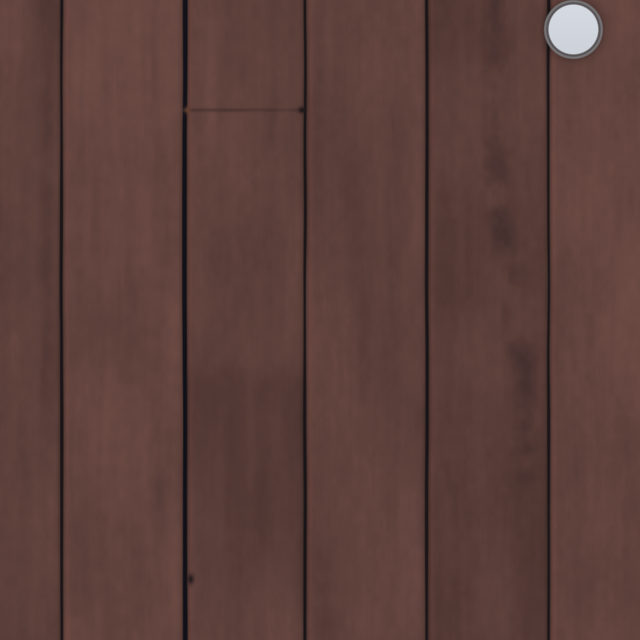
Give the GLSL for this texture, as a WebGL 1 fragment shader.

```glsl
precision highp float;
uniform vec2 u_resolution;

#define PLANK_WIDTH 0.1903
#define FIRST_SEAM 0.0960
#define SEAM_HALF 0.0019
#define WOOD vec3(0.375, 0.258, 0.235)
#define STAIN vec3(0.235, 0.165, 0.165)
#define GAP vec3(0.085, 0.072, 0.085)
#define DISC_COLOR vec3(0.82, 0.84, 0.87)
#define RIM_COLOR vec3(0.34, 0.32, 0.33)
#define DISC_CENTER vec2(0.896, 0.954)
#define DISC_RADIUS 0.039
#define JOINT_Y 0.828
#define GRAIN 0.085

float hash(vec2 p) {
  return fract(sin(dot(p, vec2(127.1, 311.7))) * 43758.5453);
}

float noise(vec2 p) {
  vec2 i = floor(p), f = fract(p);
  f = f * f * (3.0 - 2.0 * f);
  return mix(mix(hash(i), hash(i + vec2(1.0, 0.0)), f.x),
             mix(hash(i + vec2(0.0, 1.0)), hash(i + 1.0), f.x), f.y);
}

float fbm(vec2 p) {
  float sum = 0.0, amp = 0.5;
  for (int i = 0; i < 4; i++) {
    sum += amp * noise(p);
    p = p * 2.03 + 17.3;
    amp *= 0.5;
  }
  return sum / 0.9375;
}

// One where two whole numbers agree
float same(float a, float b) {
  return 1.0 - step(0.5, abs(a - b));
}

float spot(vec2 p, vec2 center, vec2 size) {
  vec2 d = (p - center) / size;
  return exp(-dot(d, d));
}

// Brightness of the wood: plank tone, blotches, fibres and pores
float woodShade(vec2 uv, float id) {
  vec2 p = uv + id * vec2(3.7, 5.1);
  float bend = 0.02 * fbm(p * vec2(6.0, 3.0));
  float tone = 0.05 * (same(id, 1.0) + same(id, 5.0)) - 0.065 * same(id, 4.0);
  float blotch = fbm(p * vec2(10.0, 5.0)) - 0.5;
  float fibre = fbm((p + vec2(bend, 0.0)) * vec2(65.0, 4.0)) - 0.5;
  float pore = fbm(p * vec2(90.0, 55.0)) - 0.5;
  return 1.0 + tone + 0.24 * blotch + GRAIN * (1.5 * fibre + pore);
}

// Dark weathering on single planks
float stains(vec2 uv, float id) {
  float ragged = fbm(uv * vec2(22.0, 16.0) + 4.0);
  float streakX = mix(0.825, 0.775, smoothstep(0.35, 0.75, uv.y));
  float streak = exp(-pow((uv.x - streakX) / 0.022, 2.0)) * smoothstep(0.15, 0.35, uv.y);
  float knots = spot(uv, vec2(0.825, 0.3), vec2(0.016, 0.012))
              + spot(uv, vec2(0.822, 0.255), vec2(0.018, 0.014))
              + 0.6 * spot(uv, vec2(0.82, 0.45), vec2(0.02, 0.018));
  float foot = spot(uv, vec2(0.835, 0.03), vec2(0.035, 0.12));
  float edge = exp(-pow((uv.x - 0.073) / 0.018, 2.0)) * smoothstep(0.2, 0.5, uv.y);
  float lower = (1.0 - smoothstep(0.4, 0.465, uv.y + 0.03 * ragged)) * smoothstep(-0.15, 0.4, uv.y);
  float mark = spot(uv, vec2(0.249, 0.228), vec2(0.01, 0.035));
  return same(id, 4.0) * (0.75 * streak * smoothstep(0.3, 0.8, ragged) + 0.4 * knots + 0.3 * foot)
       + same(id, 0.0) * 0.6 * edge * ragged
       + same(id, 1.0) * 0.3 * mark
       + same(id, 2.0) * 0.28 * lower;
}

void main() {
  vec2 uv = gl_FragCoord.xy / u_resolution;
  float px = 1.0 / min(u_resolution.x, u_resolution.y);

  // Planks
  float across = (uv.x - FIRST_SEAM) / PLANK_WIDTH;
  float id = floor(across) + 1.0;
  vec3 color = WOOD * woodShade(uv, id);
  color = mix(color, STAIN, clamp(stains(uv, id), 0.0, 0.8));

  // Seams, the second one wider
  float seam = floor(across + 0.5);
  float wide = same(seam, 1.0);
  float wobble = 0.0014 * (noise(vec2(seam * 9.0, uv.y * 9.0)) - 0.5);
  float offset = uv.x - FIRST_SEAM - seam * PLANK_WIDTH - 0.0025 * wide + wobble;
  float halfWidth = SEAM_HALF * (0.75 + 0.5 * noise(vec2(seam * 5.0 + 2.0, uv.y * 6.0)) + 0.75 * wide);
  float dist = abs(offset) - halfWidth;
  color += vec3(0.035, 0.012, 0.012) * exp(-pow((offset - 0.008) / 0.004, 2.0));
  color *= 1.0 - 0.3 * exp(-max(dist, 0.0) / 0.003);
  float soft = max(px, 0.0014);
  vec3 gap = mix(GAP, vec3(0.05, 0.055, 0.085), wide);
  color = mix(color, gap, 0.92 * (1.0 - smoothstep(-soft, soft, dist)));

  // Butt joint with a worn pale end and a dark nail
  float joint = same(id, 2.0) * exp(-pow((uv.y - JOINT_Y) / 0.003, 2.0));
  color = mix(color, STAIN, joint * (0.25 + 0.5 * noise(uv * 45.0)));
  color = mix(color, vec3(0.42, 0.27, 0.19), 0.8 * spot(uv, vec2(0.293, JOINT_Y), vec2(0.005)));
  color = mix(color, GAP, 0.85 * spot(uv, vec2(0.472, JOINT_Y), vec2(0.005)));
  color = mix(color, GAP, 0.8 * spot(uv, vec2(0.298, 0.095), vec2(0.005, 0.008)));

  // Pale disc with a grey rim and soft shadow
  float disc = length(uv - DISC_CENTER) - DISC_RADIUS;
  color *= 1.0 - 0.25 * exp(-max(disc - 0.006, 0.0) / 0.006);
  float edgeSoft = max(px, 0.0015);
  vec3 rim = mix(RIM_COLOR, vec3(0.46, 0.45, 0.46), smoothstep(0.002, 0.005, disc));
  color = mix(color, rim, 1.0 - smoothstep(-edgeSoft, edgeSoft, disc - 0.007));
  vec3 face = DISC_COLOR * (1.0 + 0.5 * (uv.y - DISC_CENTER.y));
  color = mix(color, face, 1.0 - smoothstep(-edgeSoft, edgeSoft, disc));

  gl_FragColor = vec4(color, 1.0);
}
```
